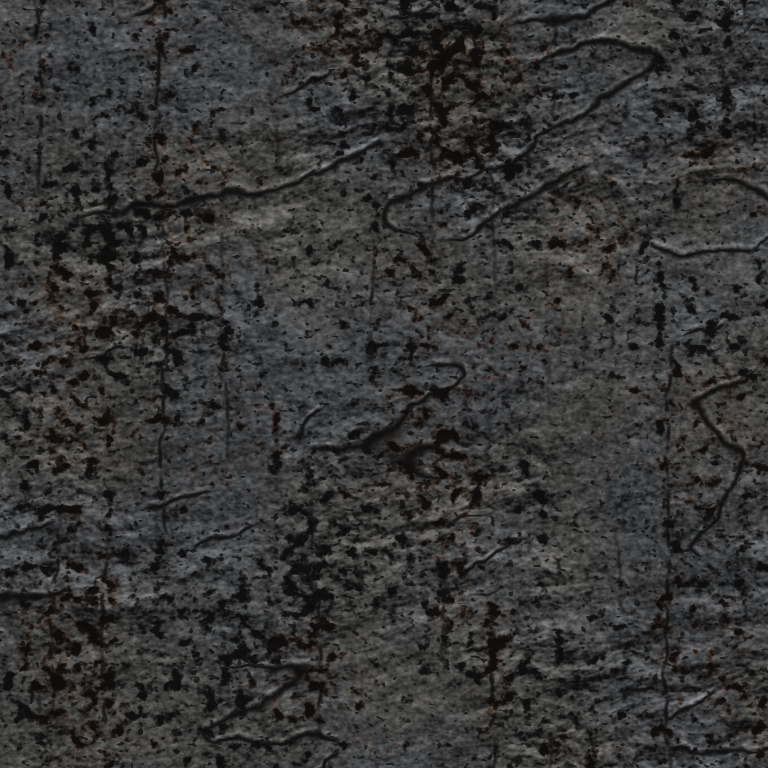
Write a WebGL 2 fragment shader that draws this texture.

```glsl
#version 300 es
precision highp float;
// Dark weathered rock face: sloping ledges, upright seams, pits and rusty stains.

uniform vec2 u_resolution;
out vec4 fragColor;

// Turns the bedding direction, which rises to the right, onto the x axis.
const mat2 BEDDING = mat2(0.97, -0.24, 0.24, 0.97);

float hash(vec2 cell) {
    vec3 q = fract(cell.xyx * 0.1031);
    q += dot(q, q.yzx + 33.33);
    return fract((q.x + q.y) * q.z);
}

float cornerSlope(vec2 cell, vec2 offset) {
    float angle = 6.2832 * hash(cell);
    return dot(vec2(cos(angle), sin(angle)), offset);
}

float gradientNoise(vec2 p) {
    vec2 cell = floor(p), f = p - cell;
    vec2 w = f * f * f * (f * (f * 6.0 - 15.0) + 10.0);
    vec2 e = vec2(1.0, 0.0);
    float low = mix(cornerSlope(cell, f), cornerSlope(cell + e, f - e), w.x);
    float high = mix(cornerSlope(cell + e.yx, f - e.yx), cornerSlope(cell + 1.0, f - 1.0), w.x);
    return mix(low, high, w.y);
}

float fbm(vec2 p, int octaves) {
    float sum = 0.0, amplitude = 1.0;
    for (int i = 0; i < octaves; i++) {
        sum += amplitude * gradientNoise(p);
        amplitude *= 0.5;
        p = p * 2.0 + 7.3;
    }
    return sum;
}

// Height of the rock: layered ledges plus broken blocks.
float relief(vec2 p) {
    vec2 warped = p + 0.02 * vec2(fbm(p * 8.0 + 3.0, 3), fbm(p * 8.0 + 17.0, 3));
    float ledges = fbm(BEDDING * warped * vec2(11.0, 20.0), 5);
    return ledges + 0.8 * abs(gradientNoise(warped * 21.0 + 5.0));
}

float bedding(vec2 q) {
    return gradientNoise(q * vec2(3.0, 9.0) + 4.0);
}

// Thin tapering fractures along the bedding, of even width across the slope.
float ledgeCrack(vec2 p) {
    vec2 q = BEDDING * p + 0.014 * vec2(fbm(p * 16.0, 4), fbm(p * 16.0 + 9.0, 4));
    float opening = smoothstep(0.02, 0.4, gradientNoise(p * 6.0 + 31.0));
    float here = bedding(q);
    vec2 slope = vec2(bedding(q + vec2(0.002, 0.0)), bedding(q + vec2(0.0, 0.002))) - here;
    float d = abs(here) / max(length(slope) / 0.002, 4.0);
    return smoothstep(0.0, 0.2, opening) * (1.0 - smoothstep(0.0, 0.003 + 0.005 * opening, d));
}

// Upright seams: x is the crack itself, y the stain around it.
vec2 uprightSeams(vec2 p) {
    vec2 seams = vec2(0.0);
    for (int i = 0; i < 16; i++) {
        float id = float(i);
        float x = (id + hash(vec2(id, 3.0))) / 16.0;
        x += 0.025 * gradientNoise(vec2(p.y * 3.0, id * 7.3)) + 0.007 * fbm(vec2(p.y * 30.0, id * 3.7), 2);
        float presence = smoothstep(0.0, 0.3, gradientNoise(vec2(p.y * 3.0, id * 5.7 + 0.5)));
        float d = abs(p.x - x);
        seams = max(seams, presence * vec2(1.0 - smoothstep(0.0005, 0.0045, d), exp(-70.0 * d)));
    }
    return seams;
}

void main() {
    vec2 p = gl_FragCoord.xy / u_resolution.y;
    float roughness = smoothstep(-0.3, 0.35, fbm(p * 3.0 + 11.0, 3));
    vec2 seams = uprightSeams(p);
    float crack = ledgeCrack(p);

    // Lit stone with broad patches, mottling and grain
    vec2 up = vec2(0.0006, 0.0018);
    float light = relief(p - up) - relief(p + up);
    float tone = 0.255 + 0.05 * fbm(p * 4.0 + 23.0, 3);
    tone += 0.06 * fbm(BEDDING * p * vec2(18.0, 30.0), 3);
    tone += 0.13 * fbm(p * vec2(95.0, 140.0), 2);
    tone += 0.07 * gradientNoise(p * vec2(190.0, 230.0));
    tone += clamp(light * mix(0.25, 0.75, roughness), -0.14, 0.14);

    // Bright lip above each ledge fracture
    tone += 0.11 * ledgeCrack(p - vec2(0.002, 0.007)) * (1.0 - crack);

    // Clustered pits and scattered specks
    float decay = 0.38 * fbm(p * 4.5 + 41.0, 4) + 0.17 * seams.y + 0.12 * (roughness - 0.5);
    float wear = decay + fbm(p * vec2(46.0, 52.0), 4);
    float pits = smoothstep(0.12, 0.52, wear);
    float specks = smoothstep(0.26, 0.5, fbm(p * vec2(85.0, 115.0) + 13.0, 2) + 0.35 * decay);
    float ragged = smoothstep(-0.35, 0.1, gradientNoise(p * vec2(70.0, 45.0)));
    float dark = max(max(pits, 0.8 * specks), max(0.85 * seams.x * ragged, 0.95 * crack));
    tone = mix(max(tone, 0.06), 0.045, 0.95 * dark);

    // Cool faces, warm hollows and rust
    float cool = smoothstep(-0.3, 0.3, fbm(p * 5.0 + 53.0, 2));
    vec3 tint = mix(vec3(1.01, 1.0, 0.98), vec3(0.98, 1.0, 1.03), cool);
    float rust = smoothstep(0.0, 0.35, fbm(p * 6.0 + 67.0, 4) + 0.25 * seams.y);
    rust *= smoothstep(0.0, 0.3, wear);
    tint *= mix(vec3(1.0), vec3(1.14, 0.93, 0.8), 0.7 * rust);
    fragColor = vec4(clamp(tone * tint, 0.0, 1.0), 1.0);
}
```
